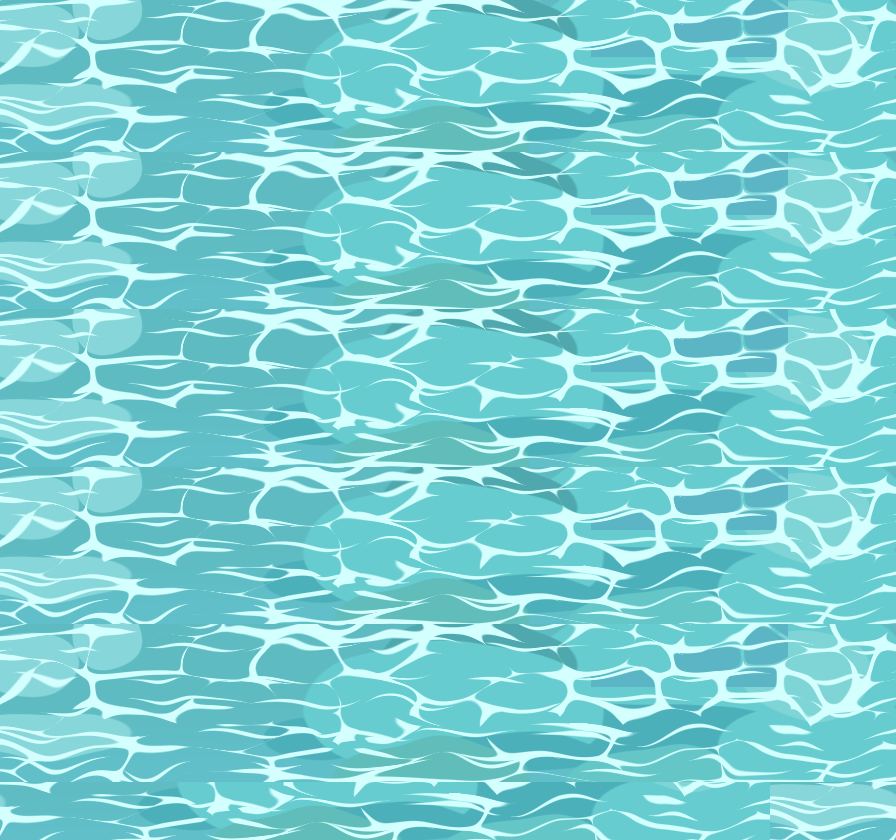
Give the GLSL for this texture, as a Shadertoy shader.

```glsl
// Stacked strips of stylised turquoise water: layered swells under a pale foam network.

const float STRIP_HEIGHT = 0.1875;   // share of canvas height
const float FIRST_SEAM = 0.0694;     // lowest seam between strips
const float STRIP_WIDTH = 5.69;      // in strip heights

const vec3 TEAL = vec3(0.37, 0.735, 0.76);
const vec3 BLUE_TEAL = vec3(0.38, 0.75, 0.79);
const vec3 BRIGHT = vec3(0.40, 0.80, 0.81);
const vec3 DEEP = vec3(0.30, 0.69, 0.73);
const vec3 SHADOW = vec3(0.31, 0.66, 0.68);
const vec3 SWELL = vec3(0.38, 0.74, 0.73);
const vec3 COOL = vec3(0.36, 0.71, 0.77);
const vec3 PALE = vec3(0.53, 0.84, 0.85);
const vec3 FOAM = vec3(0.83, 1.0, 1.0);

vec2 hash22(vec2 p) {
    vec3 q = fract(p.xyx * vec3(0.1031, 0.1030, 0.0973));
    q += dot(q, q.yzx + 33.33);
    return fract((q.xx + q.yz) * q.zy);
}

vec2 noise2(vec2 p) {
    vec2 i = floor(p), f = fract(p);
    f = f * f * (3.0 - 2.0 * f);
    return mix(mix(hash22(i), hash22(i + vec2(1, 0)), f.x),
               mix(hash22(i + vec2(0, 1)), hash22(i + vec2(1, 1)), f.x), f.y);
}

// Stretched Voronoi cells: x = rounded distance to the border, y = cell hash
vec2 cellNetwork(vec2 q, vec2 freq, float sharpness) {
    vec2 base = floor(q), f = fract(q), nearest = vec2(0), home = vec2(0);
    float best = 9.0;
    for (int j = -1; j <= 1; j++)
    for (int i = -1; i <= 1; i++) {
        vec2 g = vec2(i, j);
        vec2 r = g + 0.1 + 0.8 * hash22(base + g) - f;
        if (dot(r, r) < best) { best = dot(r, r); nearest = r; home = g; }
    }
    float sum = 0.0;
    for (int j = -2; j <= 2; j++)
    for (int i = -2; i <= 2; i++) {
        vec2 g = home + vec2(i, j);
        if (i == 0 && j == 0) continue;
        vec2 r = g + 0.1 + 0.8 * hash22(base + g) - f;
        vec2 n = normalize(r - nearest);
        float d = dot(0.5 * (r + nearest), n) / length(n * freq);
        sum += exp(-sharpness * d);
    }
    return vec2(-log(sum) / sharpness, hash22(base + home + 17.0).x);
}

// Short curved strokes with tapered ends, one per grid cell
float strokeDistance(vec2 p, vec2 size, float thickness) {
    float row = floor(p.y / size.y);
    p.x += size.x * hash22(vec2(row, 5.0)).x;
    vec2 id = vec2(floor(p.x / size.x), row);
    vec2 rnd = hash22(id + 40.0);
    vec2 local = p - (id + 0.5) * size;
    float t = local.x / (size.x * mix(0.25, 0.48, rnd.x));
    float curve = 0.022 * sin(local.x * 11.0 + 6.28 * rnd.y) + 0.05 * (rnd.x - 0.5);
    return abs(local.y - curve) - thickness * (1.0 - t * t);
}

float fill(float d, float aa) { return 1.0 - smoothstep(-aa, aa, d); }

void paintEllipse(inout vec3 col, vec2 p, vec2 centre, vec2 radius, vec3 tint, float aa) {
    float d = (length((p - centre) / radius) - 1.0) * min(radius.x, radius.y);
    col = mix(col, tint, fill(d, aa));
}

// Flat colour layers, back to front
vec3 waterLayers(vec2 p, float aa) {
    vec3 col = mix(BLUE_TEAL, TEAL, smoothstep(0.0, 0.5, p.y));
    paintEllipse(col, p, vec2(4.60, 0.70), vec2(1.20, 0.55), BRIGHT, aa);
    paintEllipse(col, p, vec2(3.04, 0.74), vec2(0.62, 0.30), SHADOW, aa);
    paintEllipse(col, p, vec2(4.10, 0.30), vec2(0.95, 0.18), DEEP, aa);
    paintEllipse(col, p, vec2(2.00, 0.27), vec2(0.35, 0.14), DEEP, aa);
    paintEllipse(col, p, vec2(2.87, 0.46), vec2(0.97, 0.42), BRIGHT, aa);
    paintEllipse(col, p, vec2(3.30, 0.18), vec2(0.50, 0.13), DEEP, aa);
    paintEllipse(col, p, vec2(5.30, 0.20), vec2(0.75, 0.30), BRIGHT, aa);
    paintEllipse(col, p, vec2(2.75, 0.00), vec2(0.62, 0.27), SWELL, aa);
    paintEllipse(col, p, vec2(4.15, -0.02), vec2(0.55, 0.25), mix(BRIGHT, SWELL, 0.4), aa);
    paintEllipse(col, p, vec2(5.12, 0.68), vec2(0.42, 0.29), mix(BRIGHT, PALE, 0.75), aa);
    paintEllipse(col, p, vec2(0.15, 0.76), vec2(0.36, 0.20), PALE, aa);
    paintEllipse(col, p, vec2(0.68, 0.93), vec2(0.22, 0.21), PALE, aa);
    paintEllipse(col, p, vec2(0.25, 0.30), vec2(0.58, 0.15), PALE, aa);
    return col;
}

void mainImage(out vec4 fragColor, in vec2 fragCoord) {
    vec2 uv = fragCoord / iResolution.y;
    float aa = 0.8 / (iResolution.y * STRIP_HEIGHT);
    float strip = (uv.y - FIRST_SEAM) / STRIP_HEIGHT;
    vec2 p = vec2(uv.x / STRIP_HEIGHT, fract(strip));
    // The cropped bottom strip is slid sideways and down
    if (strip < 0.0) p = vec2(mod(p.x + 0.8, STRIP_WIDTH), p.y - 0.555);

    vec2 bend = noise2(p * vec2(3.2, 4.0) + 7.0) - 0.5;
    vec2 w = p + bend * vec2(0.22, 0.12);
    vec3 col = waterLayers(p + bend * 0.06, aa);

    // Rounder cells above, flat ripples below, tighter to the right
    vec2 upperFreq = vec2(1.5 + 0.24 * w.x, 4.4);
    vec2 upper = cellNetwork(vec2(1.5 * w.x + 0.12 * w.x * w.x, 4.4 * w.y) + 3.0, upperFreq, 48.0);
    vec2 lower = cellNetwork(w * vec2(1.3, 6.2) + 60.0, vec2(1.3, 6.2), 60.0);
    float high = smoothstep(0.24, 0.42, p.y + 0.3 * bend.x);
    float coolZone = step(3.75, p.x) * step(p.x, 5.0) * step(0.6, p.y) * step(0.5, upper.y);
    col = mix(col, COOL, coolZone * fill(0.01 - upper.x, aa));

    // Foam lines swell and thin out along their length
    float swell = smoothstep(0.22, 0.68, noise2(p * vec2(3.0, 5.0) + 31.0).x);
    float width = 0.023 * swell - 0.004;
    float foam = fill(upper.x - mix(-0.05, width, high), aa);
    foam = max(foam, fill(lower.x - mix(width * 0.8, -0.05, high), aa));
    foam = max(foam, fill(strokeDistance(w, vec2(0.72, 0.19), 0.013), aa));
    fragColor = vec4(mix(col, FOAM, foam), 1.0);
}
```
